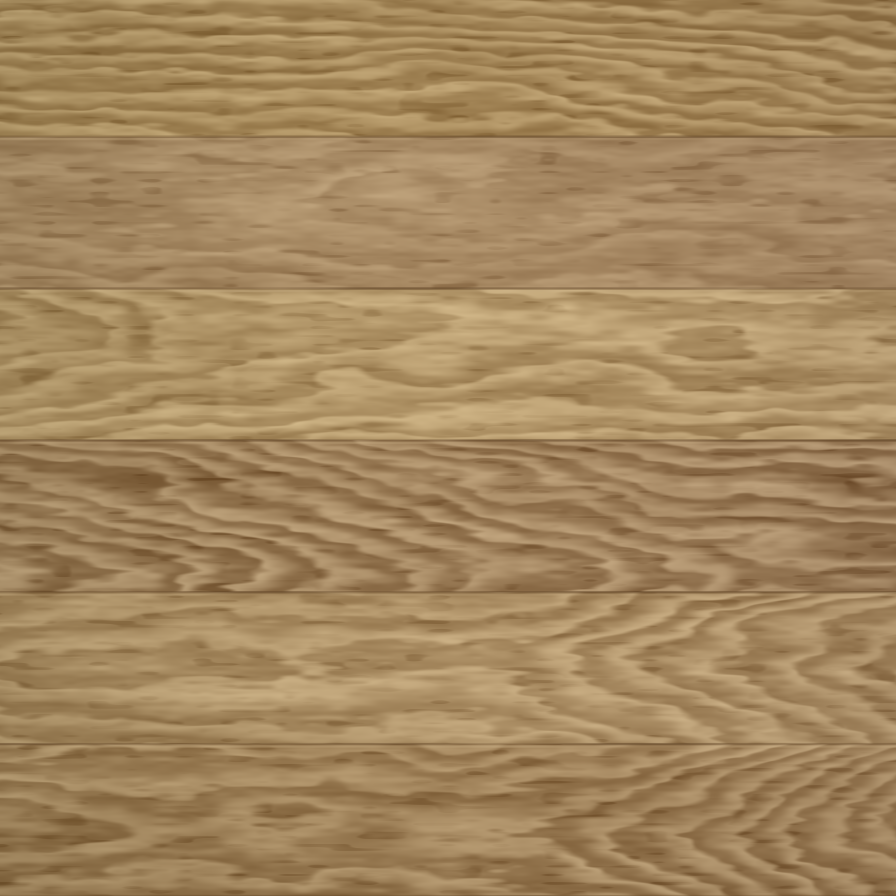
Give the GLSL for this texture, as a three.js fragment shader.

```glsl
// Six horizontal oak planks with arched growth rings, pores and fine seams.
varying vec2 vUv;

const float PLANK_HEIGHT = 0.1695;
const float SEAM_WIDTH = 0.0013;
const float RING_CONTRAST = 0.66;
const float PORE_CONTRAST = 0.30;
const float FIBRE_CONTRAST = 0.34;
const float STREAK_CONTRAST = 0.50;
const vec3 GRAIN_RANGE = vec3(0.23, 0.245, 0.235);
const vec3 SEAM_DARK = vec3(0.40, 0.29, 0.17);
const vec3 SEAM_LIGHT = vec3(0.78, 0.68, 0.52);

float hash(vec2 p) {
  return fract(sin(dot(p, vec2(127.1, 311.7))) * 43758.5453);
}

float noise(vec2 p) {
  vec2 i = floor(p);
  vec2 f = fract(p);
  f = f * f * (3.0 - 2.0 * f);
  return mix(mix(hash(i), hash(i + vec2(1.0, 0.0)), f.x),
             mix(hash(i + vec2(0.0, 1.0)), hash(i + 1.0), f.x), f.y);
}

float fbm(vec2 p) {
  float sum = 0.0;
  float weight = 0.533;
  for (int i = 0; i < 4; i++) {
    sum += weight * noise(p);
    p = p * 2.03 + 17.3;
    weight *= 0.5;
  }
  return sum;
}

// Arch start, signed arch rings (+ right, - left), arch centre, rings across.
vec4 plankGrain(float id) {
  if (id < 0.5) return vec4(0.66, 17.0, 0.45, 7.0);
  if (id < 1.5) return vec4(0.58, 12.0, 0.52, 6.0);
  if (id < 2.5) return vec4(0.74, -10.5, 0.12, 7.5);
  if (id < 3.5) return vec4(0.22, -13.0, 0.64, 6.5);
  if (id < 4.5) return vec4(0.70, 3.0, 0.55, 5.0);
  return vec4(0.55, 5.0, 1.05, 9.0);
}

// Base colour and ring strength.
vec4 plankTint(float id) {
  if (id < 0.5) return vec4(0.640, 0.523, 0.364, 0.90);
  if (id < 1.5) return vec4(0.672, 0.560, 0.397, 0.80);
  if (id < 2.5) return vec4(0.612, 0.496, 0.352, 1.00);
  if (id < 3.5) return vec4(0.690, 0.582, 0.408, 0.75);
  if (id < 4.5) return vec4(0.660, 0.545, 0.398, 0.42);
  return vec4(0.672, 0.557, 0.372, 0.95);
}

// Ring count field: flat lines that bend into nested arches past archX.
float ringField(vec2 p, vec4 grain, float id) {
  vec2 shift = vec2(id * 13.7, id * 7.9);
  float along = (p.x - grain.x) * sign(grain.y);
  float ramp = 0.5 * (along + sqrt(along * along + 0.012));
  float across = p.y - grain.z;
  float field = grain.w * sqrt(across * across + 0.025) - abs(grain.y) * ramp;
  field += 3.2 * (fbm(p * vec2(2.6, 1.5) + shift) - 0.5);
  field += 0.9 * (noise(p * vec2(10.0, 5.0) + shift) - 0.5);
  field += 0.38 * (noise(p * vec2(38.0, 30.0) + shift) - 0.5);
  return field;
}

void main() {
  float row = vUv.y / PLANK_HEIGHT;
  float id = floor(row);
  vec2 p = vec2(vUv.x, row - id);
  vec2 shift = vec2(id * 31.3, id * 11.1);
  vec4 grain = plankGrain(id);
  vec4 tint = plankTint(id);

  // Growth rings: slow darkening, quicker return to pale wood
  float phase = fract(ringField(p, grain, id));
  float ring = smoothstep(0.0, 0.68, phase) * (1.0 - smoothstep(0.74, 1.0, phase));
  float patchy = 0.5 + fbm(p * vec2(5.0, 4.0) + shift + 40.0);

  // Fibres, pores and broad tonal streaks
  float fibre = 0.6 * noise(p * vec2(16.0, 34.0) + shift)
              + 0.4 * noise(p * vec2(60.0, 42.0) + shift + 9.0) - 0.5;
  float pore = smoothstep(0.66, 0.88, noise(p * vec2(34.0, 36.0) + shift + 70.0));
  float streak = fbm(p * vec2(2.2, 5.0) + shift + 23.0) - 0.5;

  float tone = RING_CONTRAST * tint.w * patchy * (0.43 - ring);
  tone += FIBRE_CONTRAST * fibre + STREAK_CONTRAST * streak;
  tone -= PORE_CONTRAST * pore * (0.3 + 0.7 * ring) - 0.03;
  vec3 color = tint.rgb + GRAIN_RANGE * tone;

  // Rosier wood to the right, gentle shade toward the corners
  color += vec3(0.006, 0.0, 0.014) * (vUv.x - 0.5);
  vec2 fromCentre = vUv - vec2(0.55, 0.5);
  color *= 1.025 - 0.20 * dot(fromCentre, fromCentre);

  // Seams: broken dark line with a pale bevel beneath
  float offset = (row - floor(row + 0.5)) * PLANK_HEIGHT;
  float seamId = floor(row + 0.5);
  float wear = noise(vec2(vUv.x * 7.0, seamId * 5.3));
  float dark = 1.0 - smoothstep(0.4 * SEAM_WIDTH, 1.6 * SEAM_WIDTH, abs(offset));
  float pale = 1.0 - smoothstep(0.3 * SEAM_WIDTH, 1.8 * SEAM_WIDTH,
                                abs(offset + 2.0 * SEAM_WIDTH));
  color = mix(color, SEAM_LIGHT, pale * 0.45 * (1.0 - wear));
  color = mix(color, SEAM_DARK, dark * (0.22 + 0.5 * wear));

  gl_FragColor = vec4(color, 1.0);
}
```
